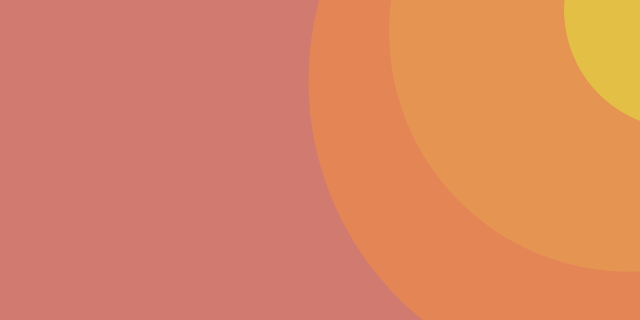
A Shadertoy shader for this background:

```glsl
// Flat sunset backdrop: three off-centre discs stacked in the upper right
// over a dusty rose field, each one smaller and more yellow.
// Every disc is a circle distance blended over the layers below it.

// Coverage of a disc, with an edge one pixel wide.
float disc(vec2 p, vec2 center, float radius) {
    float pixel = 1.0 / iResolution.y;
    return 1.0 - smoothstep(-0.5 * pixel, 0.5 * pixel, length(p - center) - radius);
}

void mainImage(out vec4 fragColor, in vec2 fragCoord) {
    // Canvas height is one unit
    vec2 p = fragCoord / iResolution.y;

    // Rose field
    vec3 color = vec3(0.82, 0.48, 0.44);

    // Discs from the widest to the smallest
    color = mix(color, vec3(0.89, 0.52, 0.33), disc(p, vec2(1.925, 0.747), 0.961));
    color = mix(color, vec3(0.90, 0.58, 0.32), disc(p, vec2(1.966, 0.901), 0.750));
    color = mix(color, vec3(0.89, 0.75, 0.27), disc(p, vec2(2.135, 0.969), 0.372));

    fragColor = vec4(color, 1.0);
}
```
